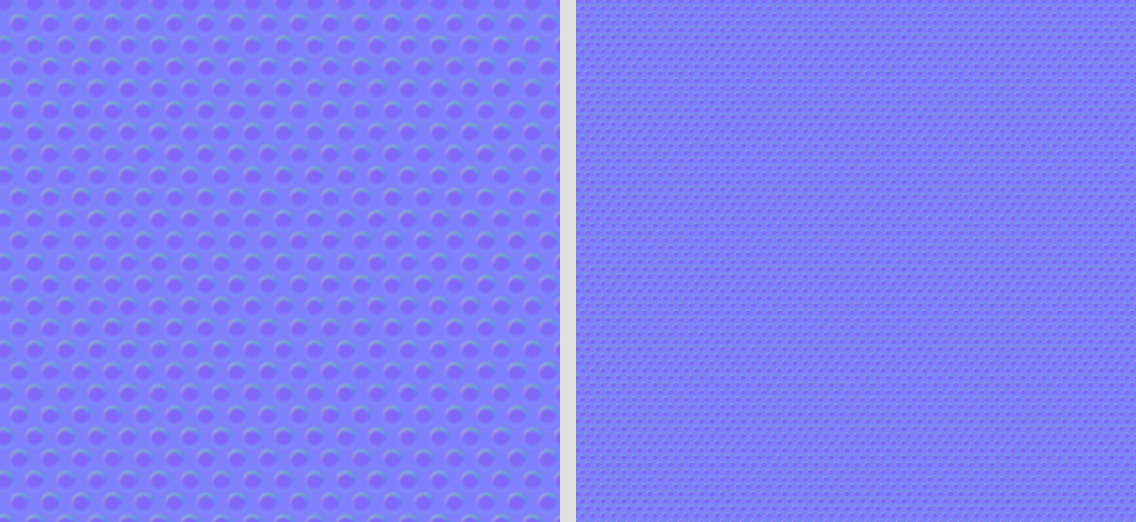
Left, the tile; right, the same tile 3 across and 3 down.
Give the GLSL for this texture map, as a WebGL 1 fragment shader.

```glsl
precision highp float;
// Tangent-space normal map of a sheet of staggered round dimples.
// Two interleaved grids of soft dots each add a lit upper rim, a tilted
// floor and a faint lower lip to a flat base normal colour.

uniform vec2 u_resolution;

#define REPEATS vec2(18.0, 12.0)   // columns, pairs of rows
#define GRID_ORIGIN vec2(0.61, 0.455)
#define FLAT_COLOR vec3(0.50, 0.50, 0.99)
#define FLOOR_TINT vec3(0.0, -0.088, -0.012)
#define RIM_TINT vec3(-0.01, 0.14, -0.145)
#define LIP_TINT vec3(0.0, 0.035, -0.018)
#define SIDE_TILT 0.12
#define RIM_RADIUS 0.268
#define RIM_WIDTH 0.062
#define LIP_RADIUS 0.36
#define VARIATION 0.12

float hash(vec2 cell) {
  return fract(sin(dot(cell, vec2(12.99, 78.23))) * 437.58);
}

float bell(float x, float center, float width) {
  float t = (x - center) / width;
  return exp(-t * t);
}

// Colour offset of one dimple; d is measured in column widths.
vec3 dimple(vec2 d) {
  float r = length(d);
  vec2 dir = d / max(r, 0.0001);

  // Rim: bright along the top, leaning inwards at the sides
  float ring = bell(r, RIM_RADIUS, RIM_WIDTH);
  float top = ring * smoothstep(-0.2, 1.0, dir.y);
  float side = -dir.x * ring * smoothstep(-0.8, 0.4, dir.y);

  // Floor: a slightly flattened disc set below the centre
  float floorDist = length((d + vec2(0.0, 0.035)) * vec2(1.0, 1.15));
  float inside = 1.0 - smoothstep(0.17, 0.31, floorDist);

  // Lip: a faint crescent under the dimple
  float lip = bell(r, LIP_RADIUS, 0.055) * (1.0 - smoothstep(-0.9, -0.1, dir.y));

  return RIM_TINT * top + FLOOR_TINT * inside + LIP_TINT * lip
       + vec3(SIDE_TILT, 0.0, -0.04) * vec3(side, 0.0, abs(side));
}

void main() {
  vec2 uv = gl_FragCoord.xy / u_resolution;
  vec2 cellSize = u_resolution / REPEATS;
  vec2 cellShape = cellSize / cellSize.x;
  vec3 color = FLAT_COLOR;

  // The second grid is shifted by half a cell both ways
  for (int i = 0; i < 2; i++) {
    float shift = 0.5 * float(i);
    vec2 grid = uv * REPEATS - GRID_ORIGIN + 0.5 - shift;
    vec2 cell = mod(floor(grid), REPEATS);
    vec2 d = (fract(grid) - 0.5) * cellShape;

    // Slight differences in position and depth, wrapping with the cells
    float wobble = hash(cell + shift) - 0.5;
    float drift = hash(cell.yx + 31.0 + shift) - 0.5;
    d += vec2(wobble, drift) * 0.012;
    color += dimple(d) * (1.0 + VARIATION * wobble);
  }

  gl_FragColor = vec4(color, 1.0);
}
```
